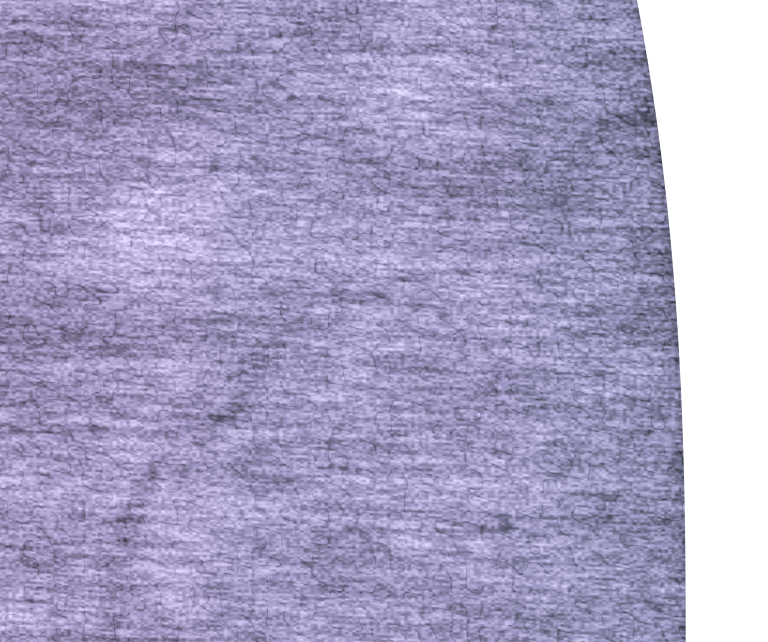
A WebGL 2 fragment shader for this texture:

```glsl
#version 300 es
precision highp float;

uniform vec2 u_resolution;
out vec4 fragColor;

// Colours
const vec3 DARK = vec3(0.45, 0.43, 0.55);
const vec3 MID = vec3(0.61, 0.58, 0.75);
const vec3 LIGHT = vec3(0.76, 0.73, 0.89);
const vec3 BACKDROP = vec3(1.0);
const vec3 HUE_DRIFT = vec3(-0.025, 0.012, 0.0);

// Cloth outline, in canvas heights
const float HEM_X = 1.068;
const float HEM_LEAN = 0.076;
const float HEM_POWER = 2.5;

// Weave: cells per canvas height, and strengths
const float THREAD_SLOPE = 0.03;
const vec2 GRAIN_FREQ = vec2(185.0, 290.0);
const vec2 THREAD_FREQ = vec2(32.0, 235.0);
const vec2 STREAK_FREQ = vec2(5.0, 95.0);
const vec2 CRINKLE_FREQ = vec2(42.0, 74.0);
const float GRAIN = 0.80;
const float THREAD = 0.62;
const float STREAK = 0.40;
const float CRINKLE = 0.70;
const float CRINKLE_WIDTH = 0.16;

// Folds
const float FOLD_X = 0.172;
const float FOLD_BEND = 0.95;
const float FOLD_GAP = 0.06;
const float FOLD_WIDTH = 0.021;
const float FOLD_DEPTH = 0.65;

// Broad light and shade: centre and radii, then strength
const int PATCHES = 9;
const vec4 PATCH_SHAPE[PATCHES] = vec4[](
    vec4(0.14, 0.87, 0.22, 0.09), vec4(0.26, 0.69, 0.15, 0.08),
    vec4(0.64, 0.84, 0.12, 0.07), vec4(0.02, 0.48, 0.14, 0.06),
    vec4(0.25, 0.59, 0.20, 0.05), vec4(0.72, 0.58, 0.20, 0.08),
    vec4(0.80, 0.70, 0.18, 0.05), vec4(0.50, 0.12, 0.30, 0.18),
    vec4(0.06, 0.18, 0.08, 0.10));
const float PATCH_TONE[PATCHES] = float[](
    -0.55, 0.45, 0.42, -0.50, 0.35, 0.15, -0.25, 0.25, -0.20);

// Integer hash, result in -1..1
float hash(ivec2 cell) {
    uvec2 v = uvec2(cell) * 1664525u + 1013904u;
    v.x += v.y * 1664525u;
    v.y += v.x * 1664525u;
    v ^= v >> 16u;
    v.x += v.y * 1664525u;
    v.x ^= v.x >> 16u;
    return float(v.x & 65535u) / 32767.5 - 1.0;
}

float noise(vec2 p) {
    ivec2 cell = ivec2(floor(p));
    vec2 f = fract(p);
    f = f * f * (3.0 - 2.0 * f);
    float low = mix(hash(cell), hash(cell + ivec2(1, 0)), f.x);
    float high = mix(hash(cell + ivec2(0, 1)), hash(cell + ivec2(1, 1)), f.x);
    return mix(low, high, f.y);
}

// Grain, threads, long streaks and thin dark creases
float weave(vec2 p) {
    vec2 q = vec2(p.x, p.y + THREAD_SLOPE * p.x + 0.003 * noise(p * 5.0));
    float tone = GRAIN * noise(q * GRAIN_FREQ);
    tone += THREAD * noise(q * THREAD_FREQ + 57.0);
    tone += STREAK * noise(q * STREAK_FREQ + 131.0);
    vec2 c = vec2(p.x, p.y + 0.25 * p.x) * CRINKLE_FREQ;
    float crease = 1.0 - smoothstep(0.0, CRINKLE_WIDTH, abs(noise(c + 211.0)));
    return tone - CRINKLE * (crease - 0.15);
}

float shading(vec2 p) {
    float tone = 0.28 * noise(p * vec2(4.0, 8.0) + 17.0);
    tone += 0.25 * noise(p * vec2(14.0, 24.0) + 43.0);
    for (int i = 0; i < PATCHES; i++) {
        vec2 d = (p - PATCH_SHAPE[i].xy) / PATCH_SHAPE[i].zw;
        tone += PATCH_TONE[i] * exp(-dot(d, d));
    }
    return tone;
}

// A main curved fold and a shorter one beside it
float folds(vec2 p) {
    float slope = 2.0 * FOLD_BEND * p.y;
    float d = p.x - FOLD_X - FOLD_BEND * p.y * p.y;
    vec2 across = vec2(d, d - FOLD_GAP) / (FOLD_WIDTH * sqrt(1.0 + slope * slope));
    vec2 band = exp(-across * across);
    float mainFold = band.x * (1.0 - smoothstep(0.28, 0.50, p.y));
    float sideFold = band.y * smoothstep(0.20, 0.36, p.y)
                   * (1.0 - smoothstep(0.42, 0.58, p.y));
    return FOLD_DEPTH * (mainFold + 0.8 * sideFold);
}

void main() {
    vec2 p = gl_FragCoord.xy / u_resolution.y;
    float inside = HEM_X - HEM_LEAN * pow(p.y, HEM_POWER) - p.x;
    float depth = max(inside, 0.0);

    float tone = weave(p) + shading(p) - folds(p);
    tone -= 0.7 * exp(-depth / 0.014) + 0.35 * exp(-depth / 0.08);

    vec3 cloth = MID + tone * (tone > 0.0 ? LIGHT - MID : MID - DARK);
    cloth += HUE_DRIFT * (p.x - 0.5);

    float cover = clamp(inside * u_resolution.y + 0.5, 0.0, 1.0);
    fragColor = vec4(clamp(mix(BACKDROP, cloth, cover), 0.0, 1.0), 1.0);
}
```
